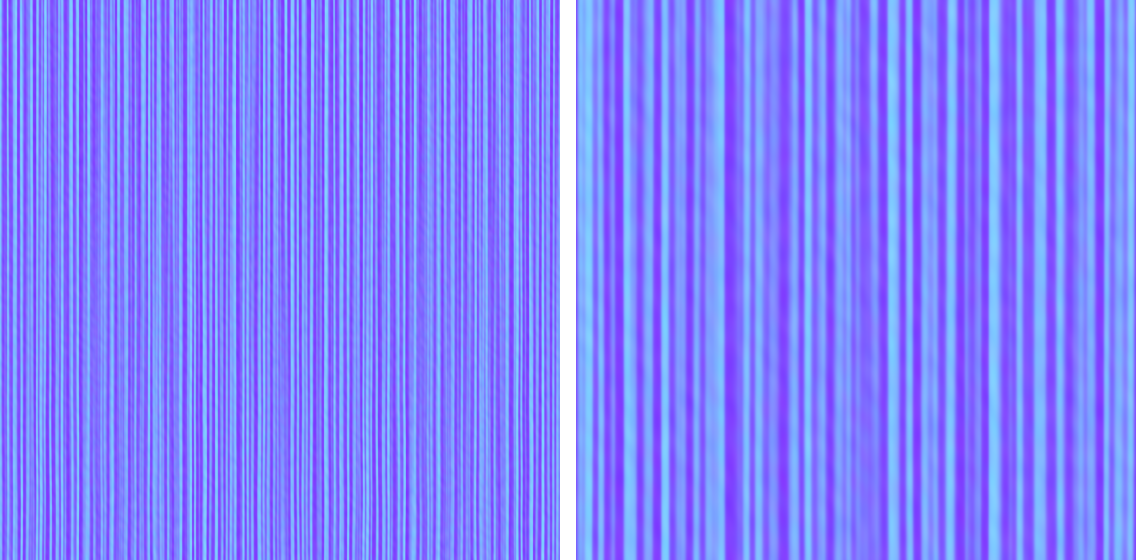
Left, the full canvas; right, a detail of the centre.
Give the GLSL for this texture map, as a Shadertoy shader.

```glsl
// Tangent-space normal map of fine vertical wood grain: long blue, violet and cyan fibres.

const float TILE_WIDTH = 0.583;       // the grain repeats sideways at this width
const float SLOPE_STEP = 0.0036;      // distance over which height is differenced
const float GREEN_SWING = 0.295;      // strength of the fibre slopes
const vec3 FLAT_NORMAL = vec3(0.5, 0.502, 1.0);

// Unit gradient vector for a lattice cell
vec2 cellGradient(vec2 cell, float seed) {
    vec3 h = fract(vec3(cell.xyx + seed * 17.3) * vec3(0.1031, 0.1030, 0.0973));
    h += dot(h, h.yzx + 33.33);
    float angle = 6.28319 * fract((h.x + h.y) * h.z);
    return vec2(cos(angle), sin(angle));
}

// Gradient noise that wraps in x after a whole number of cells
float gradientNoise(vec2 p, float period, float seed) {
    vec2 cell = floor(p);
    vec2 f = p - cell;
    vec2 w = f * f * f * (f * (f * 6.0 - 15.0) + 10.0);
    float x0 = mod(cell.x, period);
    float x1 = mod(cell.x + 1.0, period);
    float a = dot(cellGradient(vec2(x0, cell.y), seed), f);
    float b = dot(cellGradient(vec2(x1, cell.y), seed), f - vec2(1.0, 0.0));
    float c = dot(cellGradient(vec2(x0, cell.y + 1.0), seed), f - vec2(0.0, 1.0));
    float d = dot(cellGradient(vec2(x1, cell.y + 1.0), seed), f - vec2(1.0, 1.0));
    return mix(mix(a, b, w.x), mix(c, d, w.x), w.y);
}

// One layer of stretched fibres: count per tile across, stretch along y
float fibreLayer(vec2 uv, float count, float stretch, float seed) {
    vec2 p = vec2(uv.x / TILE_WIDTH * count, uv.y * stretch + seed * 0.37);
    return gradientNoise(p, count, seed);
}

// Height of the wood: ridges from broad to thin
float fibreHeight(vec2 uv) {
    float height = 1.00 * fibreLayer(uv, 43.0, 0.6, 1.0);
    height += 1.00 * fibreLayer(uv, 67.0, 0.5, 2.0);
    height += 0.85 * fibreLayer(uv, 97.0, 0.7, 3.0);
    height += 0.55 * fibreLayer(uv, 131.0, 0.9, 4.0);
    return height;
}

// Sideways slope of the height, so each ridge has a light and a dark flank
float fibreSlope(vec2 uv, float stepSize) {
    vec2 side = vec2(0.5 * stepSize, 0.0);
    return fibreHeight(uv + side) - fibreHeight(uv - side);
}

// Faint short scratches that lean across the fibres
float slantedGrain(vec2 uv, float seed) {
    vec2 p = vec2(uv.x * 130.0 + uv.y * 45.0, uv.y * 50.0 - uv.x * 35.0);
    return gradientNoise(p, 4096.0, seed);
}

void mainImage(out vec4 fragColor, in vec2 fragCoord) {
    vec2 uv = fragCoord / iResolution.y;

    // Fibres bend very slightly, more so towards the bottom
    float bend = mix(0.0012, 0.0003, smoothstep(0.1, 0.5, uv.y));
    vec2 bent = uv;
    bent.x += bend * fibreLayer(uv, 15.0, 6.0, 5.0);

    // Contrast drifts over the surface and is strongest at the top
    float contrast = 1.75 + 0.9 * fibreLayer(uv, 9.0, 2.0, 6.0);
    contrast *= mix(0.92, 1.2, smoothstep(0.4, 1.0, uv.y));

    // Soft limiting keeps the steepest fibres within range
    float slope = tanh(contrast * fibreSlope(bent, SLOPE_STEP));

    vec3 normal = FLAT_NORMAL;
    normal.g += GREEN_SWING * slope + 0.03 * (slope * slope - 0.3);
    normal.g += 0.06 * slantedGrain(uv, 7.0);
    normal.r += 0.05 * slantedGrain(uv, 8.0);

    fragColor = vec4(clamp(normal, 0.0, 1.0), 1.0);
}
```
